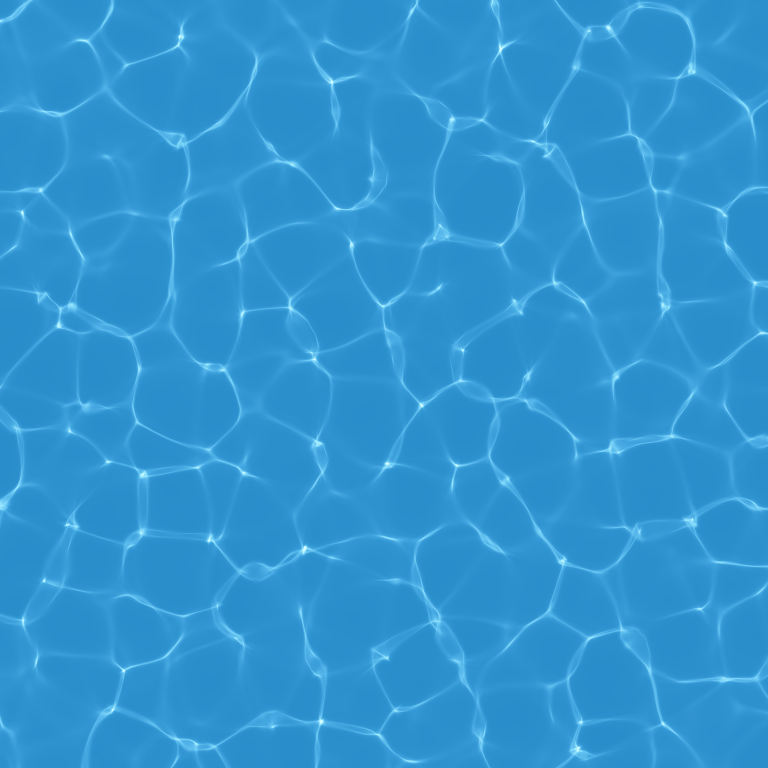
A WebGL 1 fragment shader for this texture:

```glsl
precision highp float;
uniform vec2 u_resolution;

vec2 latticeGradient(vec2 cell) {
  vec3 q = fract((cell.xyx + 57.0) * vec3(0.1031, 0.1030, 0.0973));
  q += dot(q, q.yzx + 33.33);
  return 2.0 * fract((q.xx + q.yz) * q.zy) - 1.0;
}

// Gradient noise as wave height: returns its slope, and its second
// derivatives (xx, xy, yy) in curvature.
vec2 waveSlope(vec2 p, out vec3 curvature) {
  vec2 cell = floor(p), f = p - cell;
  vec2 u = f * f * f * (f * (f * 6.0 - 15.0) + 10.0);
  vec2 du = 30.0 * f * f * (f - 1.0) * (f - 1.0);
  vec2 ddu = 60.0 * f * (f - 1.0) * (2.0 * f - 1.0);

  vec2 ga = latticeGradient(cell);
  vec2 gb = latticeGradient(cell + vec2(1.0, 0.0));
  vec2 gc = latticeGradient(cell + vec2(0.0, 1.0));
  vec2 gd = latticeGradient(cell + 1.0);
  float a = dot(ga, f);
  float b = dot(gb, f - vec2(1.0, 0.0));
  float c = dot(gc, f - vec2(0.0, 1.0));
  float d = dot(gd, f - 1.0);

  // Bilinear blend terms and their gradients
  float twist = a - b - c + d;
  vec2 gTwist = ga - gb - gc + gd;
  vec2 gx = gb - ga, gy = gc - ga;
  vec2 rise = vec2(b - a, c - a) + u.yx * twist;

  curvature.x = 2.0 * du.x * (gx.x + u.y * gTwist.x) + ddu.x * rise.x;
  curvature.z = 2.0 * du.y * (gy.y + u.x * gTwist.y) + ddu.y * rise.y;
  curvature.y = du.y * (gy.x + u.x * gTwist.x)
              + du.x * (gx.y + u.y * gTwist.y + du.y * twist);
  return ga + u.x * gx + u.y * gy + u.x * u.y * gTwist + du * rise;
}

// Two wave trains, the second turned and finer, hide the noise lattice.
vec2 waterSlope(vec2 p, out vec3 curvature) {
  mat2 turn = 1.25 * mat2(0.70, 0.714, -0.714, 0.70);
  vec3 k;
  vec2 slope = waveSlope(turn * p + 31.4, k) * turn;
  mat2 bend = mat2(k.x, k.y, k.y, k.z);
  vec2 bx = bend * turn[0], by = bend * turn[1];
  vec3 fine = vec3(dot(turn[0], bx), dot(turn[0], by), dot(turn[1], by));
  vec2 coarse = waveSlope(p, curvature);
  curvature = 0.75 * curvature + 0.42 * fine;
  return 0.75 * coarse + 0.42 * slope;
}

// Light gathered on the pool floor: each beam of a fine grid is bent by the
// waves and lands as a Gaussian spot stretched by the local focusing.
float causticLight(vec2 p) {
  const float focus = 0.275;
  const float spacing = 0.125;
  float spread = 0.32 * spacing * spacing;
  float blur = 0.00005;
  vec2 nearest = floor(p / spacing) + 0.5;
  float light = 0.0;
  for (int j = -5; j <= 5; j++) {
    for (int i = -5; i <= 5; i++) {
      vec2 beam = (nearest + vec2(float(i), float(j))) * spacing;
      vec3 curvature;
      vec2 landing = beam + focus * waterSlope(beam, curvature);
      vec3 stretch = vec3(1.0, 0.0, 1.0) + focus * curvature;

      // Spot covariance (xx, xy, yy)
      vec3 spot = spread * vec3(dot(stretch.xy, stretch.xy),
                                stretch.y * (stretch.x + stretch.z),
                                dot(stretch.yz, stretch.yz));
      spot.xz += blur;
      float area = spot.x * spot.z - spot.y * spot.y;
      vec2 r = p - landing;
      float reach = (spot.z * r.x * r.x - 2.0 * spot.y * r.x * r.y
                   + spot.x * r.y * r.y) / area;
      light += exp(-0.5 * reach) * inversesqrt(area);
    }
  }
  return light * spacing * spacing / 6.2832;
}

void main() {
  vec2 p = gl_FragCoord.xy / u_resolution.y * 12.5;
  p = mat2(0.94, 0.342, -0.342, 0.94) * p + 7.0;
  float light = causticLight(p);

  // Pool blue, brightening to pale cyan where light gathers
  vec3 poolBlue = vec3(0.157, 0.548, 0.790);
  vec3 glint = vec3(0.95, 1.0, 1.0);
  vec3 glow = 1.0 - exp(-light * vec3(0.045, 0.082, 0.165));
  gl_FragColor = vec4(mix(poolBlue, glint, glow), 1.0);
}
```
